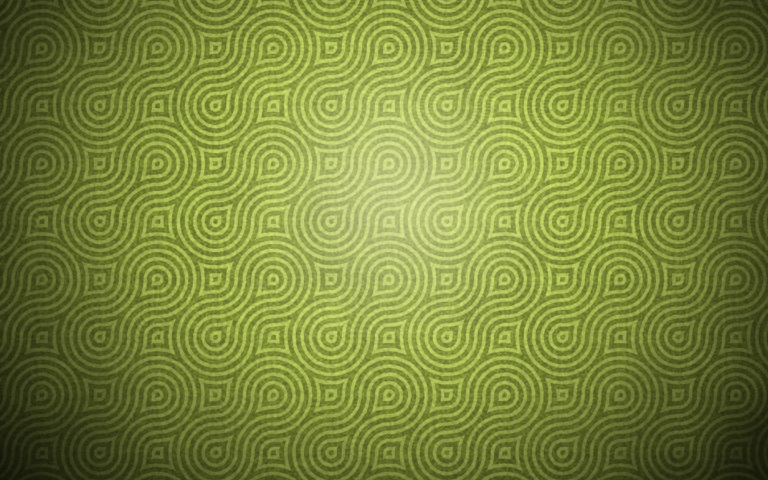
A WebGL 2 fragment shader for this pattern:

```glsl
#version 300 es
precision highp float;
// Interlocking teardrop rings on a square grid: each cell draws arcs around two
// opposite corners, and one cell in every 2x2 block swaps corners to link two rings.
// Worn paper grain, a pale central glow and a dark vignette lie on top.

uniform vec2 u_resolution;
out vec4 fragColor;

// Layout, in units of the canvas height
const float CELL = 0.1205;
const vec2 GRID_ORIGIN = vec2(0.0875, 0.0565);
const float RINGS = 7.0;          // stripes per cell side
const float LIGHT_HALF = 0.21;    // half width of a light stripe, in periods
const float EDGE_SOFT = 0.04;

// Colours
const vec3 LIGHT_GREEN = vec3(0.72, 0.79, 0.36);
const vec3 DARK_GREEN = vec3(0.50, 0.565, 0.20);
const vec3 GLOW = vec3(0.96, 0.97, 0.80);

// Light and wear
const vec2 LIGHT_POS = vec2(0.82, 0.59);
const float GLOW_TIGHTNESS = 18.0;
const float GLOW_AMOUNT = 0.46;
const float FADE_SQUASH = 0.85;   // widens the vignette sideways
const float FADE_START = 0.27;
const float FADE_END = 1.03;
const float FADE_AMOUNT = 0.92;
const float BLOTCH_AMOUNT = 0.18;
const float WEAVE_AMOUNT = 0.05;
const float SPECK_AMOUNT = 0.24;

float hash(vec2 p) {
  return fract(sin(dot(p, vec2(127.1, 311.7))) * 43758.5453);
}

float valueNoise(vec2 p) {
  vec2 i = floor(p);
  vec2 f = fract(p);
  f = f * f * (3.0 - 2.0 * f);
  float low = mix(hash(i), hash(i + vec2(1.0, 0.0)), f.x);
  float high = mix(hash(i + vec2(0.0, 1.0)), hash(i + 1.0), f.x);
  return mix(low, high, f.y);
}

float fbm(vec2 p) {
  float sum = 0.0;
  float amp = 0.5;
  for (int k = 0; k < 4; k++) {
    sum += amp * valueNoise(p);
    p = p * 2.03 + 17.3;
    amp *= 0.5;
  }
  return sum;
}

// Continuous ring radius: 0 at ring centres, 1 at the pointed squares between
float ringRadius(vec2 g) {
  vec2 id = floor(g);
  vec2 f = g - id;
  float rising = min(length(f), length(f - 1.0));
  float falling = min(length(f - vec2(1.0, 0.0)), length(f - vec2(0.0, 1.0)));
  vec2 parity = mod(id, 2.0);
  bool linked = parity.x > 0.5 && parity.y < 0.5;
  if (linked) return 1.0 - falling;
  return abs(parity.x - parity.y) > 0.5 ? rising : falling;
}

void main() {
  vec2 p = gl_FragCoord.xy / u_resolution.y;
  p.x += 0.5 * (1.6 - u_resolution.x / u_resolution.y);

  // Striped rings
  float radius = ringRadius((p - GRID_ORIGIN) / CELL);
  float offset = abs(fract(radius * RINGS) - 0.5);
  float soft = EDGE_SOFT + 0.5 * RINGS / (CELL * u_resolution.y);
  float light = 1.0 - smoothstep(LIGHT_HALF - soft, LIGHT_HALF + soft, offset);
  vec3 color = mix(DARK_GREEN, LIGHT_GREEN, light);

  // Blotches, woven fibres and fine specks, stronger on the dark stripes
  float blotch = fbm(p * 9.0) - 0.47;
  float weave = valueNoise(p * vec2(160.0, 14.0)) + valueNoise(p * vec2(14.0, 160.0)) - 1.0;
  float speck = valueNoise(p * 300.0) - 0.5;
  float wear = BLOTCH_AMOUNT * blotch + WEAVE_AMOUNT * weave + SPECK_AMOUNT * speck;
  color *= 1.0 + wear * mix(1.4, 0.8, light);

  // Central glow and vignette
  vec2 fromLight = p - LIGHT_POS;
  float glow = exp(-dot(fromLight, fromLight) * GLOW_TIGHTNESS);
  color = mix(color, GLOW, GLOW_AMOUNT * glow);
  float d = length(fromLight * vec2(FADE_SQUASH, 1.0));
  float fade = smoothstep(FADE_START, FADE_END, d + 0.12 * blotch);
  color *= 1.0 - FADE_AMOUNT * fade;

  fragColor = vec4(clamp(color, 0.0, 1.0), 1.0);
}
```
